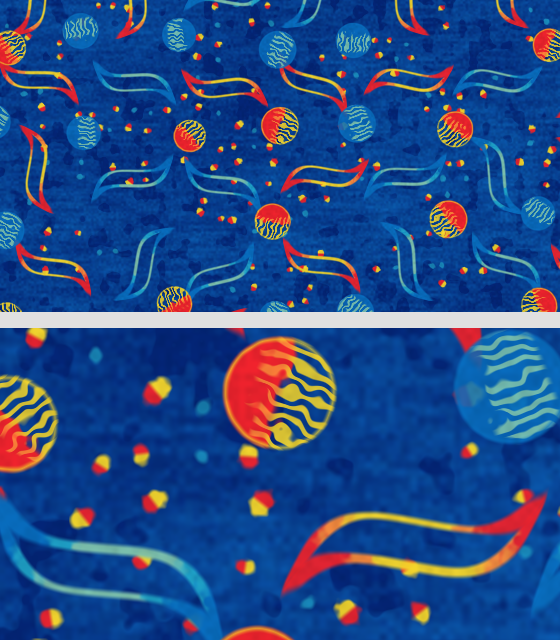
Top, the full canvas; bottom, a detail of the centre.
This pattern is drawn by a Shadertoy shader. Its source:

```glsl
// Woven blue carpet scattered with paired S-ribbons, scribbled balls and confetti dots.
#define CELL 0.29
#define RIBBON_HALF 0.132
#define RIBBON_TAIL 0.078
#define RIBBON_GAP 0.024
#define BALL_RADIUS 0.056
#define DOT_CELL 0.056
#define DOT_RADIUS 0.0125
#define WARM_SHARE 0.52
#define SOFTNESS 0.0032

const vec3 NAVY   = vec3(0.01, 0.14, 0.45);
const vec3 AZURE  = vec3(0.05, 0.41, 0.73);
const vec3 BLUE   = vec3(0.03, 0.42, 0.73);
const vec3 CYAN   = vec3(0.12, 0.63, 0.77);
const vec3 PALE   = vec3(0.49, 0.75, 0.66);
const vec3 YELLOW = vec3(0.94, 0.82, 0.16);
const vec3 ORANGE = vec3(0.96, 0.53, 0.22);
const vec3 RED    = vec3(0.90, 0.13, 0.17);

vec4 hash4(vec2 p) {
    vec4 a = fract(p.xyxy * vec4(0.1031, 0.1030, 0.0973, 0.1099));
    a += dot(a, a.wzxy + 33.33);
    return fract((a.xxyz + a.yzzw) * a.zywx);
}

float noise(vec2 p) {
    vec2 i = floor(p), f = fract(p);
    f = f * f * (3.0 - 2.0 * f);
    vec2 e = vec2(1, 0);
    return mix(mix(hash4(i).x, hash4(i + e).x, f.x),
               mix(hash4(i + e.yx).x, hash4(i + e.xx).x, f.x), f.y);
}

vec2 rotate(vec2 p, float a) {
    float c = cos(a), s = sin(a);
    return vec2(c * p.x - s * p.y, s * p.x + c * p.y);
}

float fill(float d, float soft) { return 1.0 - smoothstep(-soft, soft, d); }

// Mottled cloth: broad clouds, horizontal threads, grain and dark flecks
vec3 carpet(vec2 p) {
    float clouds = 0.6 * noise(p * vec2(2.5, 4.0)) + 0.4 * noise(p * vec2(8.0, 14.0) + 31.0);
    float threads = noise(p * vec2(16.0, 95.0) + 7.0);
    float grain = noise(p * 125.0 + 53.0);
    float tone = 0.40 + 0.42 * (clouds - 0.5) + 0.28 * (threads - 0.5) + 0.30 * (grain - 0.5);
    float fleck = noise(p * 27.0 + 11.0) + 0.25 * (noise(p * 75.0) - 0.5);
    tone -= 0.32 * smoothstep(0.68, 0.80, fleck);
    return mix(NAVY, AZURE, clamp(tone, 0.0, 1.0));
}

// Two strands that bow apart in the middle and meet in curled tails
void ribbon(inout vec3 col, vec2 p, vec4 h, float soft) {
    float turn = h.x < 0.5 ? 0.0 : 1.5708;
    p = rotate(p, turn + (h.y - 0.5) * 0.55);
    if (h.z < 0.5) p.x = -p.x;
    float u = p.y / RIBBON_HALF, au = abs(u);
    if (au > 1.0) return;
    float cube = au * au * au;
    float bend = RIBBON_TAIL * u * cube;
    float slope = 4.0 * RIBBON_TAIL * cube / RIBBON_HALF;
    bool warm = h.w < WARM_SHARE;
    for (float side = -1.0; side < 2.0; side += 2.0) {
        float center = bend + side * RIBBON_GAP * (1.0 - au * cube);
        float width = mix(0.0042 - 0.0008 * side, 0.0085, smoothstep(0.4, 0.85, au));
        width *= 1.0 - 0.8 * smoothstep(0.82, 1.0, au);
        float d = abs(p.x - center) / sqrt(1.0 + slope * slope) - width;
        float band = abs(u + 0.13 * side) + 0.12 * (noise(p * 130.0) - 0.5);
        vec3 ink = mix(warm ? YELLOW : PALE, warm ? ORANGE : CYAN, smoothstep(0.36, 0.50, band));
        ink = mix(ink, warm ? RED : BLUE, smoothstep(0.58, 0.70, band));
        col = mix(col, ink, fill(d, soft) * (1.0 - smoothstep(0.96, 1.0, au)) * 0.95);
    }
}

// Disc with a solid part, a hatched part and a thin drawn rim
void ball(inout vec3 col, vec2 p, vec4 h, float soft) {
    float radius = BALL_RADIUS * mix(0.90, 1.08, h.y);
    float d = length(p) - radius;
    bool warm = h.w < WARM_SHARE;
    vec2 q = rotate(p, h.x * 6.2832) / radius;
    float inside = fill(d, soft);
    float wobble = noise(q * 4.0 + h.xy * 40.0) - 0.5;
    float solid = warm ? smoothstep(-0.12, 0.0, q.x + 0.3 * wobble) : 0.85;
    col = mix(col, warm ? RED : BLUE, inside * solid);
    float stroke = abs(fract(q.y * 4.0 + q.x * 0.6 + wobble * 1.1) - 0.5);
    float patchMask = 1.0 - smoothstep(0.25, 0.40, q.x + 0.5 * wobble);
    if (!warm) patchMask *= smoothstep(-0.75, -0.60, q.x);
    float hatch = (1.0 - smoothstep(0.15, 0.31, stroke)) * patchMask;
    vec3 ink = warm ? mix(YELLOW, ORANGE, smoothstep(-0.1, 0.1, q.x)) : PALE;
    col = mix(col, ink, inside * hatch * 0.88);
    float rim = fill(abs(d + 0.002 + 0.002 * wobble) - 0.0015, soft);
    col = mix(col, warm ? YELLOW : BLUE, rim * 0.8);
}

// Clustered small two-tone dots
void confetti(inout vec3 col, vec2 p, float soft) {
    vec2 id = floor(p / DOT_CELL);
    vec4 h = hash4(id + 71.0), k = hash4(id + 173.0);
    if (noise(id * 0.36 + 19.0) < 0.53 || k.x > 0.52) return;
    vec2 q = p - (id + 0.5 + 0.48 * (h.xy - 0.5)) * DOT_CELL;
    q = rotate(q, h.z * 6.2832);
    bool warm = k.y < 0.68;
    float radius = DOT_RADIUS * mix(0.65, 1.1, h.w) * (warm ? 1.0 : 0.75);
    float d = length(q * vec2(0.9, 1.15)) - radius * (0.8 + 0.4 * noise(q * 150.0 + id));
    vec3 ink = warm ? mix(YELLOW, RED, smoothstep(-0.003, 0.003, q.x)) : CYAN;
    col = mix(col, ink, fill(d, soft) * (warm ? 0.96 : 0.7));
}

void mainImage(out vec4 fragColor, in vec2 fragCoord) {
    vec2 p = fragCoord / iResolution.y;
    float soft = max(SOFTNESS, 1.0 / iResolution.y);
    vec3 col = carpet(p);
    confetti(col, p, soft);
    // Ribbons sit in cell centres, balls on cell corners
    vec2 cell = floor(p / CELL);
    for (int j = -1; j <= 1; j++)
        for (int i = -1; i <= 1; i++) {
            vec2 id = cell + vec2(i, j);
            vec2 jitter = (hash4(id + 37.0).xy - 0.5) * 0.20;
            ribbon(col, p - (id + 0.5 + jitter) * CELL, hash4(id + 113.0), soft);
        }
    vec2 corner = floor(p / CELL + 0.5);
    vec4 k = hash4(corner + 211.0);
    if (k.z < 0.82) ball(col, p - (corner + (k.xy - 0.5) * 0.22) * CELL, hash4(corner + 307.0), soft);
    // Cloth grain over all inks
    col *= 0.95 + 0.10 * noise(p * 140.0 + 5.0);
    fragColor = vec4(col, 1.0);
}
```
